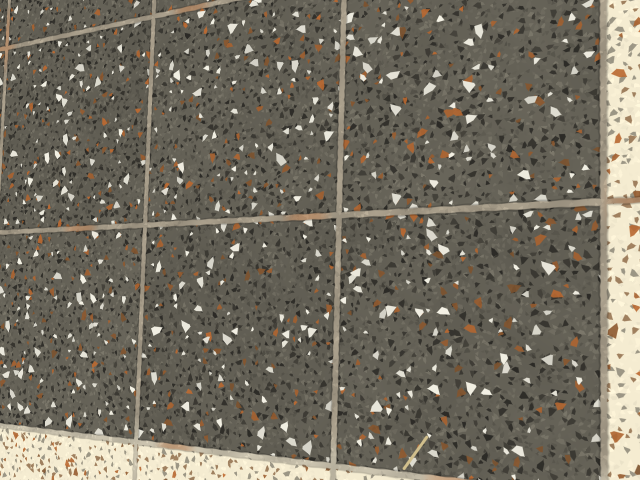
Give the GLSL for this texture, as a WebGL 1 fragment shader.

```glsl
precision highp float;
uniform vec2 u_resolution;

// Perspective of the floor, in canvas heights, y pointing down
const vec2 CROSSING = vec2(0.302, 0.469);
const vec2 AXIS_U = vec2(0.310, -0.0806);
const vec2 AXIS_V = vec2(-0.0243, 0.434);
const vec2 FALLOFF = vec2(0.1337, 0.02);

// Layout, in tiles
const vec2 BORDER_START = vec2(2.0, 1.0);
const float GROUT_HALF = 0.0125;
const float SEAM_HALF = 0.009;

// Chips: cells per tile, share of filled cells, radius range in cells
const float FINE_CELLS = 52.0;
const float DARK_CELLS = 27.0;
const float RUST_CELLS = 15.0;
const float WHITE_CELLS = 14.0;
const vec2 FINE_SIZE = vec2(0.25, 0.50);
const vec2 DARK_SIZE = vec2(0.15, 0.34);
const vec2 RUST_SIZE = vec2(0.09, 0.25);
const vec2 WHITE_SIZE = vec2(0.09, 0.30);

const vec3 CEMENT = vec3(0.385, 0.373, 0.332);
const vec3 CREAM = vec3(0.96, 0.925, 0.82);
const vec3 GROUT = vec3(0.66, 0.62, 0.545);
const vec3 PALE_GROUT = vec3(0.79, 0.76, 0.68);
const vec3 BLACK_CHIP = vec3(0.16, 0.155, 0.14);
const vec3 GREY_CHIP = vec3(0.27, 0.26, 0.23);
const vec3 BROWN_CHIP = vec3(0.48, 0.32, 0.18);
const vec3 ORANGE_CHIP = vec3(0.76, 0.42, 0.19);
const vec3 WHITE_CHIP = vec3(0.96, 0.95, 0.90);
const vec3 STRAW = vec3(0.82, 0.75, 0.55);
const vec2 STRAW_TOP = vec2(0.889, 0.911);
const vec2 STRAW_END = vec2(0.842, 0.976);

float hash(vec2 p) {
  return fract(sin(dot(p, vec2(127.1, 311.7))) * 43758.55);
}

// Inverse perspective: canvas point to tile coordinates
vec2 toFloor(vec2 p) {
  vec2 a = AXIS_U + p * FALLOFF.x;
  vec2 b = AXIS_V + p * FALLOFF.y;
  vec2 r = p - CROSSING;
  return vec2(r.x * b.y - r.y * b.x, a.x * r.y - a.y * r.x) / (a.x * b.y - a.y * b.x);
}

// Signed distance to an irregular five-sided stone
float stone(vec2 d, float radius, float turn) {
  float edge = -1.0;
  for (int i = 0; i < 5; i++) {
    float k = float(i);
    float angle = 1.2566 * (k + 0.35 * sin(turn * 7.0 + k * 2.4)) + turn;
    float reach = radius * (0.7 + 0.5 * fract(turn * 3.7 + k * 0.618));
    edge = max(edge, dot(d, vec2(cos(angle), sin(angle))) - reach);
  }
  return edge;
}

// Scattered stones: x is coverage, y a random value per stone
vec2 chips(vec2 p, float cells, float density, vec2 size, float seed, float pixel) {
  vec2 q = p * cells;
  vec2 best = vec2(0.0);
  float blur = 0.7 * pixel * cells;
  for (int y = -1; y <= 1; y++) {
    for (int x = -1; x <= 1; x++) {
      vec2 id = floor(q) + vec2(float(x), float(y));
      float pick = hash(id + seed);
      if (pick < density) {
        vec2 center = id + 0.1 + 0.8 * vec2(hash(id + seed + 17.3), hash(id + seed + 41.9));
        float grade = hash(id + seed + 73.1);
        float radius = mix(size.x, size.y, grade * grade);
        float edge = stone(q - center, radius, 6.2832 * hash(id + seed + 97.7));
        float cover = 1.0 - smoothstep(-blur, blur, edge);
        if (cover > best.x) best = vec2(cover, pick / density);
      }
    }
  }
  return best;
}

float segment(vec2 p, vec2 a, vec2 b) {
  vec2 ab = b - a;
  return length(p - a - ab * clamp(dot(p - a, ab) / dot(ab, ab), 0.0, 1.0));
}

void main() {
  vec2 p = vec2(gl_FragCoord.x, u_resolution.y - gl_FragCoord.y) / u_resolution.y;
  vec2 uv = toFloor(p);
  float pixel = (1.0 - dot(FALLOFF, uv)) / (AXIS_V.y * u_resolution.y);
  float border = max(step(BORDER_START.x, uv.x), step(BORDER_START.y, uv.y));

  // Base with soft blotches and a tone per tile
  float blotch = sin(uv.x * 9.0 + 2.0 * sin(uv.y * 7.0)) * sin(uv.y * 11.0 + sin(uv.x * 13.0));
  float tone = 0.96 + 0.06 * hash(floor(uv)) + 0.03 * blotch + 0.04 * p.y;
  vec3 color = mix(CEMENT * tone, CREAM, border);

  // Sand grain, then stones
  vec2 fine = chips(uv, FINE_CELLS, 0.65, FINE_SIZE, 3.0, pixel);
  color *= 1.0 + fine.x * (fine.y - 0.45) * mix(0.4, 0.1, border);
  vec2 dark = chips(uv, DARK_CELLS, 0.72, DARK_SIZE, 11.0, pixel);
  vec3 darkColor = mix(BLACK_CHIP, GREY_CHIP, dark.y);
  vec3 borderChip = mix(BROWN_CHIP, GREY_CHIP * 1.7, step(0.5, dark.y));
  color = mix(color, mix(darkColor, borderChip, border), dark.x * mix(0.95, 0.7, border));
  vec2 rust = chips(uv, RUST_CELLS, 0.38, RUST_SIZE, 29.0, pixel);
  color = mix(color, mix(BROWN_CHIP, ORANGE_CHIP, rust.y), rust.x * 0.9);
  vec2 white = chips(uv, WHITE_CELLS, 0.43, WHITE_SIZE, 53.0, pixel);
  color = mix(color, WHITE_CHIP * (0.86 + 0.14 * white.y), white.x * (1.0 - border));

  // Grout with a dark lip, grain and faint rusty stains
  vec2 gap = abs(fract(uv + 0.5) - 0.5);
  float lineDistance = min(gap.x, gap.y) + 0.0012 * sin(uv.x * 71.0 + 3.0 * sin(uv.y * 67.0));
  float halfWidth = mix(GROUT_HALF, SEAM_HALF, border);
  float lip = 1.0 - smoothstep(halfWidth, halfWidth + 0.009, lineDistance);
  color *= 1.0 - 0.25 * lip;
  vec3 grout = mix(GROUT, PALE_GROUT, smoothstep(0.85, 0.98, uv.y));
  grout *= 0.96 + 0.2 * fine.x * (fine.y - 0.4) + 0.05 * sin(uv.x * 23.0 + uv.y * 19.0);
  float stain = smoothstep(0.8, 1.0, sin(uv.x * 5.0 + 3.6) * cos(uv.y * 3.0));
  grout = mix(grout, ORANGE_CHIP, 0.35 * stain);
  color = mix(color, grout, 1.0 - smoothstep(-pixel, pixel, lineDistance - halfWidth));

  // Fallen straw
  float straw = segment(p, STRAW_TOP, STRAW_END) - 0.0016;
  color = mix(color, STRAW, 1.0 - smoothstep(0.0, 1.5 / u_resolution.y, straw));
  gl_FragColor = vec4(color, 1.0);
}
```
